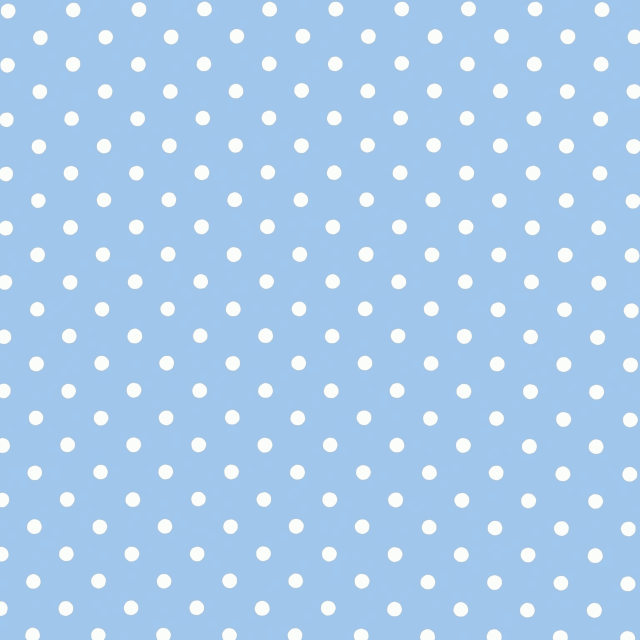
A WebGL 1 fragment shader for this pattern:

```glsl
precision highp float;

uniform vec2 u_resolution;

float hash(vec2 p) {
    return fract(sin(dot(p, vec2(12.9898, 78.233))) * 43758.5453);
}

// Slight shear and bow of the cloth, measured from one dot of the top row
vec2 warpCloth(vec2 p) {
    vec2 q = p - vec2(0.4219, 0.0143);
    q.x += 0.0125 * q.y - 0.0148 * q.x * q.x;
    q.y -= 0.0086 * q.x * q.x + 0.006 * q.x * (q.y - 0.468);
    return q;
}

// Signed distance to the nearest dot of one rectangular grid
float dotGrid(vec2 q, float seed) {
    vec2 pitch = vec2(0.1029, 0.0851);
    vec2 id = floor(q / pitch + 0.5);
    vec2 key = id + seed;
    vec2 jitter = vec2(hash(key), hash(key + 17.3)) - 0.5;
    vec2 d = q - id * pitch - 0.0012 * jitter;

    // Uneven printed outline
    float angle = atan(d.y, d.x);
    float phase = 6.2832 * hash(key + 5.1);
    float wobble = sin(3.0 * angle + phase) + 0.7 * sin(7.0 * angle - 2.0 * phase);
    float radius = 0.0114 + 0.0003 * (hash(key + 9.7) - 0.5);
    return length(d) - radius - 0.00015 * wobble;
}

void main() {
    vec2 uv = gl_FragCoord.xy / u_resolution;
    vec2 q = warpCloth(vec2(uv.x, 1.0 - uv.y));

    // Two grids, offset by half a pitch, make the staggered rows
    float d = min(dotGrid(q, 0.0), dotGrid(q - vec2(0.05145, 0.04255), 41.0));

    // Blue ground with faint mottling
    vec3 color = vec3(0.628, 0.78, 0.921);
    color.b += 0.008 * step(0.91, hash(floor(uv * 96.0)));

    // Greyish rim around each white dot
    float soft = max(0.0011, 0.7 / min(u_resolution.x, u_resolution.y));
    float rim = 1.0 - smoothstep(0.0, 0.0022, abs(d - 0.0009));
    color = mix(color, vec3(0.66, 0.765, 0.865), 0.8 * rim);
    color = mix(color, vec3(0.985, 0.992, 0.982), 1.0 - smoothstep(-soft, soft, d));

    gl_FragColor = vec4(color, 1.0);
}
```
